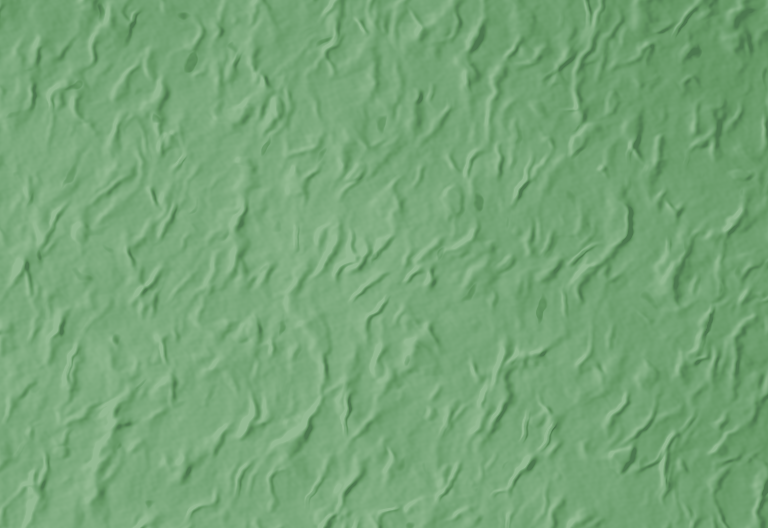
Reproduce this texture procedurally as a Shadertoy shader.

```glsl
#define PIT vec3(0.31, 0.49, 0.32)
#define SHADE vec3(0.385, 0.59, 0.385)
#define PAINT vec3(0.46, 0.65, 0.468)
#define LIGHT vec3(0.55, 0.715, 0.55)
#define RIDGE_FREQ vec2(12.0, 6.0)
#define RIDGE_WIDTH 0.085
#define LEAN 0.27
#define KNOB_HEIGHT 0.7
#define BUMP_HEIGHT 0.5
#define GRAIN_HEIGHT 0.13
#define LIGHT_STEP vec2(0.0040, -0.0014)
#define RELIEF 1.85

vec2 hash22(vec2 p) {
    vec3 a = fract(p.xyx * vec3(0.1031, 0.1030, 0.0973));
    a += dot(a, a.yzx + 33.33);
    return fract((a.xx + a.yz) * a.zy) * 2.0 - 1.0;
}

// Gradient noise, roughly -0.7 to 0.7
float noise(vec2 p) {
    vec2 i = floor(p), f = p - i;
    vec2 u = f * f * f * (f * (f * 6.0 - 15.0) + 10.0);
    vec2 e = vec2(0.0, 1.0);
    float low = mix(dot(hash22(i), f), dot(hash22(i + e.yx), f - e.yx), u.x);
    float high = mix(dot(hash22(i + e.xy), f - e.xy), dot(hash22(i + 1.0), f - 1.0), u.x);
    return mix(low, high, u.y);
}

// Short, lumpy strokes along the zero lines of stretched noise
float ridges(vec2 p, float seed) {
    float width = RIDGE_WIDTH * (1.0 + 1.1 * noise(p * 17.0 + seed));
    float n = noise(p * RIDGE_FREQ + seed) / width;
    float present = smoothstep(-0.04, 0.32, noise(p * vec2(14.0, 10.0) + seed * 1.7));
    return exp(-n * n) * present;
}

// Wall coordinates, bent and leaning like trowel marks
vec2 trowel(vec2 p) {
    vec2 q = p + vec2(noise(p * 6.0 + 40.0), noise(p * 6.0 + 71.0)) * 0.05
               + vec2(noise(p * 26.0 + 15.0), noise(p * 26.0 + 93.0)) * 0.014
               + vec2(noise(p * 60.0 + 27.0), noise(p * 60.0 + 8.0)) * 0.005;
    q.x -= LEAN * q.y;
    return q + 20.0;
}

// Plaster height: strokes, knobs, bumps and fine grain
float plaster(vec2 p) {
    vec2 q = trowel(p);
    float h = 0.0;
    for (int i = 0; i < 3; i++) {
        float k = float(i);
        h += ridges(q * (1.0 + 0.2 * k), 17.3 * (k + 1.0)) * (1.15 - 0.15 * k);
    }
    h += KNOB_HEIGHT * smoothstep(0.24, 0.5, noise(q * vec2(24.0, 17.0) + 31.0));
    h += BUMP_HEIGHT * noise(q * vec2(25.0, 19.0) + 57.0);
    h += 0.5 * BUMP_HEIGHT * noise(q * vec2(48.0, 38.0) + 83.0);
    h += GRAIN_HEIGHT * noise(p * 82.0 + 11.0);
    h += 0.5 * GRAIN_HEIGHT * noise(p * 135.0 + 23.0);
    return h;
}

void mainImage(out vec4 fragColor, in vec2 fragCoord) {
    vec2 uv = fragCoord / iResolution.xy;
    vec2 p = fragCoord / iResolution.y;

    // Raking light from the upper left, deeper on the far sides
    float slope = plaster(p + LIGHT_STEP) - plaster(p - LIGHT_STEP);
    float tone = RELIEF * slope * (slope < 0.0 ? 1.1 : 0.95);

    // Sparse dark hollows
    tone -= 1.2 * smoothstep(0.37, 0.52, noise(trowel(p) * vec2(31.0, 20.0) + 129.0));

    // Broad falloff toward the right and top edges, with uneven patches
    tone += 0.33 - 0.8 * smoothstep(0.45, 1.05, uv.x) - 0.4 * smoothstep(0.55, 1.0, uv.y);
    tone += 0.4 * noise(p * 3.0 + 5.0) + 0.35 * noise(p * 8.0 + 61.0);

    vec3 color = mix(PAINT, LIGHT, clamp(tone, 0.0, 1.3));
    color = mix(color, SHADE, clamp(-tone, 0.0, 1.0));
    color = mix(color, PIT, clamp(-tone - 1.0, 0.0, 1.1));
    fragColor = vec4(color, 1.0);
}
```
